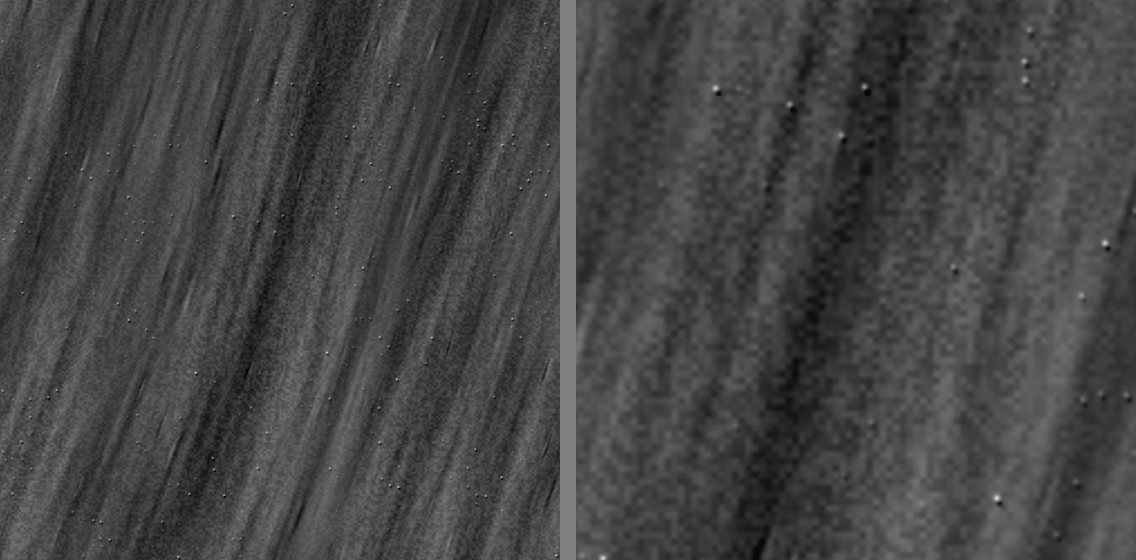
Left, the full canvas; right, a detail of the centre.
Write a Shadertoy shader that draws this texture.

```glsl
// Dark grey brushed surface: steep slanted streaks under a fine grain.
// Layers of lane noise, each stretched along a gently bent direction, are
// summed; scattered relief scratches and tiny specks are added on top.

const float SLANT = 0.29;            // radians away from vertical
const float BEND = 0.035;            // sideways wander of the streaks
const float BASE_GREY = 0.255;
const float BROAD_GAIN = 0.068;
const float BAND_GAIN = 0.080;
const float FINE_GAIN = 0.062;
const float HAIR_GAIN = 0.046;
const float GRAIN_GAIN = 0.062;
const float GRAIN_FREQ = 250.0;
const vec2 SCRATCH_CELL = vec2(0.045, 0.13);
const vec2 SCRATCH_SIZE = vec2(0.0036, 0.030);
const float SCRATCH_SHARE = 0.36;
const float SPECK_FREQ = 64.0;
const float SPECK_RADIUS = 0.0019;
const float SPECK_SHARE = 0.16;

float hash(vec2 p) {
    return fract(sin(dot(p, vec2(127.1, 311.7))) * 43758.5453);
}

// Smooth value noise in -1..1
float valueNoise(vec2 p) {
    vec2 cell = floor(p);
    vec2 f = fract(p);
    f = f * f * (3.0 - 2.0 * f);
    float low = mix(hash(cell), hash(cell + vec2(1, 0)), f.x);
    float high = mix(hash(cell + vec2(0, 1)), hash(cell + vec2(1, 1)), f.x);
    return 2.0 * mix(low, high, f.y) - 1.0;
}

// One lane: 1D noise with its own shift, so streak ends never line up
float lane(float id, float along) {
    along += 17.0 * hash(vec2(id, 4.7));
    float cell = floor(along);
    float f = smoothstep(0.0, 1.0, along - cell);
    return 2.0 * mix(hash(vec2(id, cell)), hash(vec2(id, cell + 1.0)), f) - 1.0;
}

// Blend of neighbouring lanes; freq is (across, along)
float streaks(vec2 p, vec2 freq, float seed) {
    p = p * freq + vec2(seed, 0.0);
    float id = floor(p.x);
    float f = smoothstep(0.0, 1.0, p.x - id);
    return mix(lane(id, p.y), lane(id + 1.0, p.y), f);
}

// Scattered thin scratches, each with a fainter opposite flank
float scratches(vec2 p) {
    vec2 home = floor(p / SCRATCH_CELL);
    float sum = 0.0;
    for (int j = -1; j <= 1; j++) {
        for (int i = -1; i <= 1; i++) {
            vec2 cell = home + vec2(i, j);
            if (hash(cell + 3.1) > SCRATCH_SHARE) continue;
            vec2 jitter = vec2(hash(cell + 11.3), hash(cell + 27.9));
            vec2 size = SCRATCH_SIZE * mix(0.55, 1.25, hash(cell + 41.7));
            vec2 d = (p - (cell + jitter) * SCRATCH_CELL) / size;
            float strength = mix(0.05, 0.20, pow(hash(cell + 53.3), 2.0));
            float tone = hash(cell + 67.1) < 0.6 ? -1.0 : 1.0;
            float side = hash(cell + 71.9) < 0.5 ? -1.7 : 1.7;
            vec2 flank = d - vec2(side, 0.4);
            sum += tone * strength * (exp(-dot(d, d)) - 0.5 * exp(-dot(flank, flank)));
        }
    }
    return sum;
}

// Sparse, clustered bright specks with a dark dot beside each
float specks(vec2 p) {
    vec2 cell = floor(p * SPECK_FREQ);
    float cluster = smoothstep(-0.5, 0.6, valueNoise(cell * 0.19 + 8.0));
    if (hash(cell + 5.9) > SPECK_SHARE * cluster) return 0.0;
    vec2 jitter = 0.3 + 0.4 * vec2(hash(cell + 13.7), hash(cell + 31.1));
    vec2 d = (p - (cell + jitter) / SPECK_FREQ) / SPECK_RADIUS;
    vec2 shade = d - vec2(0.9, -1.6);
    float strength = mix(0.10, 0.50, pow(hash(cell + 19.3), 2.0));
    return strength * (exp(-dot(d, d)) - 0.6 * exp(-dot(shade, shade)));
}

void mainImage(out vec4 fragColor, in vec2 fragCoord) {
    vec2 uv = fragCoord / iResolution.y;

    // Streak space: x runs across the streaks, y along them
    float s = sin(SLANT);
    float c = cos(SLANT);
    vec2 p = vec2(c * uv.x - s * uv.y, s * uv.x + c * uv.y);
    p.x += BEND * valueNoise(uv * 1.6 + 2.3);

    // Streaks from wide bands down to hairs
    float grey = BASE_GREY;
    grey += BROAD_GAIN * streaks(p, vec2(10.0, 1.1), 40.0);
    grey += BAND_GAIN * streaks(p, vec2(27.0, 2.2), 130.0);
    grey += FINE_GAIN * streaks(p, vec2(64.0, 5.0), 310.0);
    grey += HAIR_GAIN * streaks(p, vec2(135.0, 11.0), 570.0);

    // Grain, stronger in some patches than in others
    float patchiness = 0.85 + 0.35 * streaks(p, vec2(8.0, 1.5), 790.0);
    grey += GRAIN_GAIN * patchiness * valueNoise(uv * GRAIN_FREQ);

    grey += scratches(p) + specks(uv);
    fragColor = vec4(vec3(clamp(grey, 0.03, 0.95)), 1.0);
}
```
